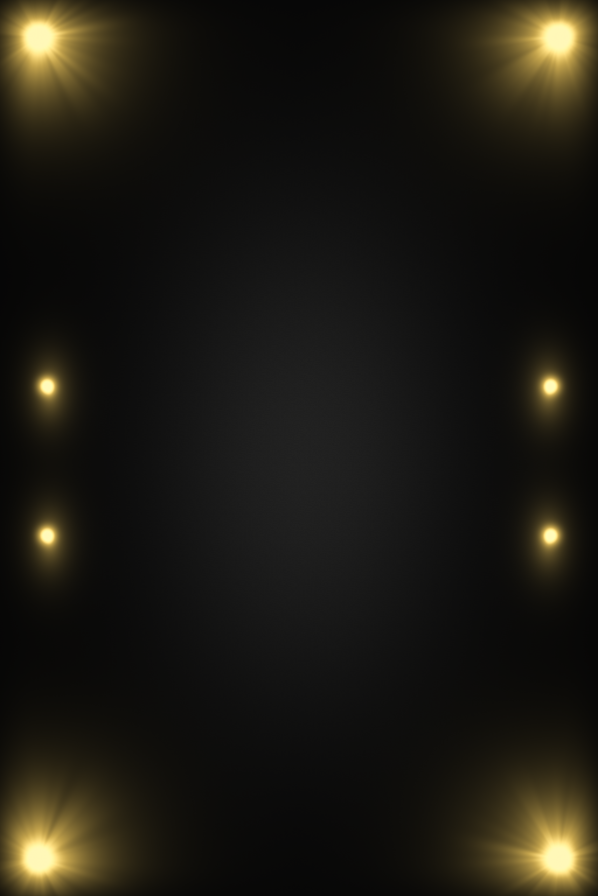
Write a WebGL 2 fragment shader that draws this background.

```glsl
#version 300 es
precision highp float;

uniform vec2 u_resolution;
out vec4 fragColor;

const float HEIGHT = 1.5; // canvas height when its width is 1
const vec3 GOLD = vec3(1.0, 0.83, 0.37);
const vec3 CREAM = vec3(1.0, 0.95, 0.70);
const vec3 CHARCOAL = vec3(1.0, 1.0, 0.99);

float hash(vec2 p) {
    return fract(sin(dot(p, vec2(127.1, 311.7))) * 43758.5453);
}

// Smooth noise around a circle, periodic in its number of spokes
float angularNoise(float angle, float spokes, float seed) {
    float t = (angle / 6.28318 + 0.5) * spokes;
    float i = floor(t);
    float f = smoothstep(0.0, 1.0, t - i);
    float a = hash(vec2(mod(i, spokes), seed));
    float b = hash(vec2(mod(i + 1.0, spokes), seed));
    return mix(a, b, f);
}

float gaussian(vec2 d, vec2 radius) {
    vec2 s = d / radius;
    return exp(-dot(s, s));
}

// Broad lamp with fine rays, dimmed toward the canvas border
float cornerLamp(vec2 p, vec2 center, float seed) {
    vec2 d = p - center;
    float r = length(d);
    float angle = atan(d.y, d.x);
    float rays = 0.6 * angularNoise(angle, 23.0, seed)
               + 0.4 * angularNoise(angle, 51.0, seed + 3.0) - 0.5;
    float rayMask = smoothstep(0.01, 0.06, r) * (1.0 - smoothstep(0.10, 0.22, r));
    vec2 border = smoothstep(vec2(-0.05), vec2(0.06), p);
    float glow = 1.42 * exp(-14.8 * r) * (1.0 + 0.4 * rays * rayMask);
    return glow * border.x * border.y + 0.35 * gaussian(d, vec2(0.02));
}

// Small lamp with a tall soft halo
float sideLamp(vec2 p, vec2 center) {
    vec2 d = p - center;
    vec2 h = (d - vec2(0.005, -0.008)) / vec2(0.020, 0.034);
    float halo = 0.72 * exp(-sqrt(dot(h, h) + 0.04));
    return halo + 0.95 * gaussian(d, vec2(0.014));
}

vec3 lampColor(float v) {
    return mix(GOLD * v, CREAM, smoothstep(0.7, 1.3, v));
}

void main() {
    vec2 p = gl_FragCoord.xy / u_resolution * vec2(1.0, HEIGHT);

    // Soft grey pool in the middle with a faint grain
    float pool = 0.02 + 0.11 * gaussian(p - vec2(0.51, 0.74), vec2(0.27, 0.45));
    float grain = hash(floor(p * 512.0)) - 0.5;
    vec3 color = CHARCOAL * pool * (1.0 + 0.06 * grain);

    // Four corner lamps folded into one
    vec2 side = step(vec2(0.5, 0.5 * HEIGHT), p);
    vec2 folded = min(p, vec2(1.0, HEIGHT) - p);
    float light = cornerLamp(folded, vec2(0.065, 0.062), 1.0 + side.x + 2.0 * side.y);

    // Two lamps on each side
    vec2 mirrored = vec2(folded.x, p.y);
    for (int i = 0; i < 2; i++) {
        light += sideLamp(mirrored, vec2(0.078, 0.604 + 0.25 * float(i)));
    }

    color += lampColor(light);
    fragColor = vec4(clamp(color, 0.0, 1.0), 1.0);
}
```
